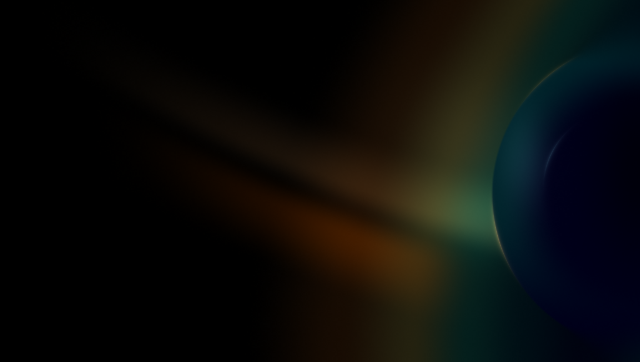
A Shadertoy shader for this background:

```glsl
float bell(float x, float center, float width) {
    float t = (x - center) / width;
    return exp(-t * t);
}

float glow(vec2 p, vec2 center, vec2 size) {
    vec2 q = (p - center) / size;
    return exp(-dot(q, q));
}

float hash(vec2 p) {
    return fract(sin(dot(p, vec2(12.99, 78.23))) * 43758.5);
}

// Dispersed light, from black through brown, olive and teal to navy
vec3 spectrum(float s) {
    vec3 c = mix(vec3(0.0), vec3(0.09, 0.045, 0.01), smoothstep(-0.46, -0.18, s));
    c = mix(c, vec3(0.14, 0.13, 0.06), smoothstep(-0.2, 0.02, s));
    c = mix(c, vec3(0.015, 0.12, 0.11), smoothstep(0.0, 0.17, s));
    c = mix(c, vec3(0.0, 0.055, 0.08), smoothstep(0.15, 0.33, s));
    c = mix(c, vec3(0.0, 0.01, 0.06), smoothstep(0.3, 0.48, s));
    return mix(c, vec3(0.0, 0.07, 0.09), smoothstep(0.52, 0.68, s));
}

// Two slanted beams on either side of a curved dark seam
vec3 beams(vec2 p) {
    float u = 1.29 - p.x;
    float d = p.y - (0.32 + 0.28 * u + 0.145 * u * u);
    float upper = smoothstep(-0.02, 0.07, d) * smoothstep(0.23, 0.06, d);
    upper *= smoothstep(0.1, 1.0, p.x);
    float lower = smoothstep(0.02, -0.08, d) * smoothstep(-0.26, -0.08, d);
    lower *= smoothstep(0.25, 1.02, p.x) * smoothstep(1.36, 1.02, p.x);
    return vec3(0.12, 0.08, 0.04) * upper + vec3(0.17, 0.065, -0.01) * lower;
}

vec3 discColor(vec2 p, float depth, float innerDist) {
    vec3 navy = mix(vec3(0.0, 0.0, 0.1), vec3(0.0, 0.0, 0.04),
                    glow(p, vec2(1.77, 0.55), vec2(0.13, 0.28)));
    float crescent = smoothstep(0.17, 0.01, depth) * smoothstep(0.08, 0.42, p.y);
    vec3 c = mix(navy, vec3(0.0, 0.13, 0.16), crescent);
    c += vec3(0.05, 0.09, 0.09) * glow(p, vec2(1.45, 0.55), vec2(0.07, 0.13));
    // Shadow and faint rim of the inner circle
    c = mix(c, navy, 0.8 * smoothstep(0.015, -0.03, innerDist));
    c += vec3(0.08, 0.13, 0.13) * exp(-abs(innerDist) / 0.004) * bell(p.y, 0.57, 0.05)
         * step(p.x, 1.7);
    return c;
}

void mainImage(out vec4 fragColor, in vec2 fragCoord) {
    vec2 p = fragCoord / iResolution.y;

    // Background light
    vec3 color = spectrum(p.x - 1.13 - 0.32 * p.y * p.y);
    color += beams(p);
    color += vec3(0.08, 0.08, 0.05) * glow(p, vec2(1.33, 0.58), vec2(0.2, 0.2));
    color += vec3(0.03, 0.13, 0.09) * glow(p, vec2(1.32, 0.41), vec2(0.14, 0.1));

    // Dark disc, its edge softening to the right
    float depth = 0.4286 - distance(p, vec2(1.788, 0.461));
    float innerDist = distance(p, vec2(1.72, 0.48)) - 0.219;
    float soft = 0.004 + 0.1 * smoothstep(1.54, 1.77, p.x);
    float mask = smoothstep(-soft, soft, depth);
    color = mix(color, discColor(p, depth, innerDist), mask);

    // Warm arcs along the rim
    float rim = exp(-abs(depth) / 0.004) * smoothstep(1.62, 1.54, p.x);
    color += rim * (vec3(0.32, 0.2, 0.1) * bell(p.y, 0.35, 0.08)
                  + vec3(0.15, 0.08, 0.02) * bell(p.y, 0.79, 0.07));

    // Fine dither against banding
    color += (hash(floor(p * 290.0)) - 0.5) / 255.0;
    fragColor = vec4(clamp(color, 0.0, 1.0), 1.0);
}
```
